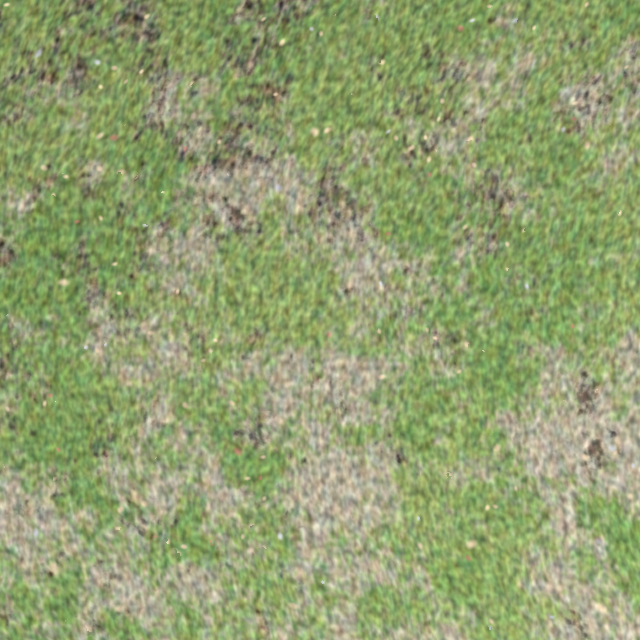
A WebGL 2 fragment shader for this texture:

```glsl
#version 300 es
precision highp float;
// Worn lawn seen from above: lush grass thinning into dry straw and bare soil.
// Layered gradient noise places ragged patches and clumps, short stretched noise
// draws the blades, and a jittered grid scatters small flecks of leaf litter.

#define PATCH_SCALE 4.8
#define CLUMP_SCALE vec2(19.0, 16.0)
#define BLADE_SCALE vec2(86.0, 54.0)
#define BLADE_CONTRAST 0.33
#define BLADE_LEAN 0.25
#define LITTER_CELLS 48.0
#define LITTER_CHANCE 0.09
#define GRASS vec3(0.475, 0.60, 0.345)
#define LIME vec3(0.56, 0.64, 0.395)
#define STRAW vec3(0.695, 0.67, 0.59)
#define SOIL vec3(0.44, 0.40, 0.35)
#define LITTER vec3(0.93, 0.83, 0.70)

uniform vec2 u_resolution;
out vec4 fragColor;

float hash(vec2 cell, uint seed) {
    uvec2 q = uvec2(ivec2(cell) + 4096);
    uint h = q.x * 1597334677u ^ q.y * 3812015801u ^ seed * 2798796415u;
    h = (h ^ (h >> 16)) * 2246822519u;
    h = (h ^ (h >> 13)) * 3266489917u;
    return float((h ^ (h >> 16)) >> 8) / 16777216.0;
}

float gradientDot(vec2 cell, vec2 offset, uint seed) {
    float angle = 6.28318 * hash(cell, seed);
    return dot(vec2(cos(angle), sin(angle)), offset);
}

float noise(vec2 p, uint seed) {
    vec2 i = floor(p), f = p - i;
    vec2 w = f * f * f * (f * (f * 6.0 - 15.0) + 10.0);
    vec2 e = vec2(1.0, 0.0);
    float low = mix(gradientDot(i, f, seed), gradientDot(i + e, f - e, seed), w.x);
    float high = mix(gradientDot(i + e.yx, f - e.yx, seed),
                     gradientDot(i + 1.0, f - 1.0, seed), w.x);
    return mix(low, high, w.y);
}

float fbm(vec2 p, uint seed) {
    float sum = 0.0, amplitude = 1.0;
    for (uint k = 0u; k < 4u; k++) {
        sum += amplitude * noise(p, seed + k);
        p = mat2(1.6, 1.2, -1.2, 1.6) * p + 3.7;
        amplitude *= 0.66;
    }
    return sum;
}

// Upright grain in two sizes, roughened by a rounder speckle.
float blades(vec2 p, uint seed) {
    return noise(p * BLADE_SCALE, seed)
         + 0.75 * noise(p * BLADE_SCALE * 1.8 + 5.3, seed + 1u)
         + 0.65 * noise(mat2(0.8, 0.6, -0.6, 0.8) * p * 95.0, seed + 2u);
}

// Coverage in x, random shade in y.
vec2 litter(vec2 p, float density) {
    vec2 q = p * LITTER_CELLS, home = floor(q);
    vec2 result = vec2(0.0);
    for (int y = -1; y <= 1; y++)
    for (int x = -1; x <= 1; x++) {
        vec2 cell = home + vec2(x, y);
        if (hash(cell, 70u) > LITTER_CHANCE * density) continue;
        vec2 d = q - cell - vec2(hash(cell, 71u), hash(cell, 72u));
        float turn = 3.14159 * hash(cell, 73u);
        d = mat2(cos(turn), sin(turn), -sin(turn), cos(turn)) * d;
        float size = mix(0.15, 0.32, pow(hash(cell, 74u), 3.0));
        float cover = 1.0 - smoothstep(0.2, 1.4, length(d / vec2(size * 1.4, size)));
        if (cover > result.x) result = vec2(cover, hash(cell, 75u));
    }
    return result;
}

void main() {
    vec2 p = gl_FragCoord.xy / min(u_resolution.x, u_resolution.y);

    // Blades lean right near the top and left near the bottom, slightly unevenly.
    vec2 leaning = p;
    leaning.x -= BLADE_LEAN * (p.y - 0.4) * (p.y - 0.4) + 0.009 * noise(p * 8.0, 1u);
    float tone = blades(leaning, 10u);
    float mixture = blades(leaning + 0.37, 14u);
    float clump = fbm(leaning * CLUMP_SCALE, 80u);

    // Patches: pale dry ground below, darker bare earth toward the upper left.
    float field = fbm(p * PATCH_SCALE, 20u) + 0.30 * mixture + 0.62 * clump;
    float dryness = smoothstep(-0.38, 0.60, field + 0.35 * (0.47 - p.y));
    float earth = fbm(p * 8.0 + 2.1, 30u) + 0.7 * (p.y - 0.5) - 0.45 * (p.x - 0.4);
    earth += 0.35 * fbm(leaning * 34.0, 35u);
    float bare = smoothstep(0.05, 0.55, earth + 0.2 * mixture);

    // Grass hue drifts from deep green to lime.
    float hue = fbm(p * 3.1 + 8.0, 40u) + 0.35 * blades(leaning + 0.71, 45u);
    vec3 grass = mix(GRASS, LIME, smoothstep(-0.5, 0.5, hue + 0.3 * (p.x - 0.5)));
    vec3 ground = mix(STRAW, SOIL, bare * 0.9);
    vec3 color = mix(grass, ground, dryness);

    // Blade light and shade: calm in grass, harsh over bare earth.
    float haze = 0.10 * (0.5 - p.y) + 0.05 * (p.x - 0.5);
    float shade = BLADE_CONTRAST * tone * (0.92 + 1.0 * bare * dryness);
    float relief = 0.11 * fbm(leaning * vec2(40.0, 28.0), 50u);
    color *= 1.0 + shade + haze + relief;

    // Fine warm and cool tints.
    float warm = noise(leaning * BLADE_SCALE * 0.9 + 1.7, 60u);
    float cool = noise(leaning * BLADE_SCALE * 0.7 + 9.2, 61u);
    color += 0.09 * (warm * vec3(0.7, -0.3, -0.2) + cool * vec3(-0.3, 0.0, 0.8));

    // Leaf litter gathers on the earthy side.
    vec2 fleck = litter(leaning, mix(0.25, 1.4, smoothstep(-0.3, 0.5, earth)));
    vec3 fleckColor = mix(LITTER, vec3(0.80, 0.81, 0.85), step(0.85, fleck.y));
    fleckColor = mix(fleckColor, vec3(0.76, 0.54, 0.46), step(fleck.y, 0.12));
    color = mix(color, fleckColor * (1.0 + 0.2 * tone), 0.85 * fleck.x);

    fragColor = vec4(clamp(color, 0.0, 1.0), 1.0);
}
```
